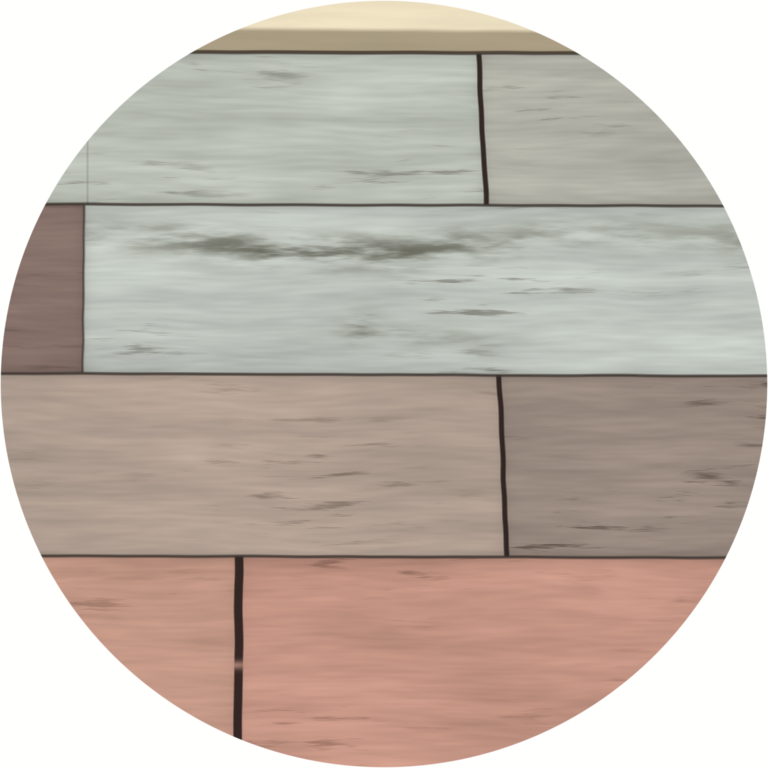
This texture is drawn by a Shadertoy shader. Its source:

```glsl
// Round cutout of weathered wooden planks: four staggered rows under a pale top rail

float hash(vec2 p) {
    p = fract(p * vec2(0.1031, 0.1137));
    p += dot(p, p.yx + 33.33);
    return fract((p.x + p.y) * p.x * 7.13 + p.y * 3.7);
}

// Gradient noise, about -0.7 to 0.7
float corner(vec2 cell, vec2 offset) {
    float angle = 6.2832 * hash(cell);
    return dot(vec2(cos(angle), sin(angle)), offset);
}

float noise(vec2 p) {
    vec2 i = floor(p), f = p - i;
    vec2 u = f * f * f * (f * (f * 6.0 - 15.0) + 10.0);
    vec2 e = vec2(1, 0);
    return mix(mix(corner(i, f), corner(i + e, f - e), u.x),
               mix(corner(i + e.yx, f - e.yx), corner(i + 1.0, f - 1.0), u.x), u.y);
}

float fbm(vec2 p) {
    float sum = 0.0, amp = 0.6;
    for (int i = 0; i < 4; i++) {
        sum += amp * noise(p);
        p = p * 2.03 + 17.3;
        amp *= 0.55;
    }
    return sum;
}

// Soft line of half width w at distance d
float line(float d, float w) {
    float aa = 0.0016;
    return 1.0 - smoothstep(max(w - aa, 0.0), w + aa, abs(d));
}

// Soft elliptical spot
float spot(vec2 p, vec2 center, vec2 size) {
    vec2 q = (p - center) / size;
    return exp(-dot(q, q));
}

// Long horizontal fibres, with sparse dark cracks scaled by wear
vec3 grain(vec3 color, vec2 p, float seed, float wear) {
    vec2 q = p + vec2(seed * 3.7, seed * 1.9);
    q.y += 0.008 * noise(q * vec2(5, 9));
    float fibre = fbm(q * vec2(4, 38));
    float fine = noise(q * vec2(16, 170));
    float patches = smoothstep(-0.1, 0.4, noise(q * vec2(3, 9)));
    float cracks = smoothstep(0.1, 0.5, fbm(q * vec2(9, 75) + 41.0)) * patches;
    color *= 1.0 + 0.13 * fibre + 0.05 * fine + 0.08 * noise(q * vec2(2.5, 6));
    return mix(color, color * vec3(0.56, 0.53, 0.51), cracks * wear);
}

vec3 planks(vec2 p) {
    // Rows from the bottom up
    float seam[5] = float[](-0.05, 0.275, 0.512, 0.733, 0.931);
    float joint[4] = float[](0.310, 0.655, 0.109, 0.628);
    float lean[4] = float[](0.01, -0.045, 0.01, -0.05);
    float gap[4] = float[](0.0055, 0.0032, 0.0014, 0.0032);
    vec3 leftTone[4] = vec3[](vec3(0.76, 0.59, 0.52), vec3(0.69, 0.62, 0.57),
                              vec3(0.52, 0.44, 0.41), vec3(0.73, 0.75, 0.71));
    vec3 rightTone[4] = vec3[](vec3(0.76, 0.575, 0.51), vec3(0.60, 0.54, 0.50),
                               vec3(0.745, 0.77, 0.74), vec3(0.68, 0.68, 0.64));
    float y = p.y + 0.003 * (p.x - 0.5) + 0.001 * noise(p * vec2(14, 3));
    int row = 0;
    for (int i = 1; i < 4; i++) if (y > seam[i]) row = i;

    // Plank body
    float middle = 0.5 * (seam[row] + seam[row + 1]);
    float side = p.x - joint[row] - lean[row] * (p.y - middle) - 0.002 * noise(p.yx * vec2(22, 2));
    float isRight = smoothstep(-0.001, 0.001, side);
    float seed = float(row) * 2.0 + step(0.0, side) + 1.0;
    float wear = row == 1 ? mix(0.5, 0.95, isRight) : (row == 2 ? 0.75 : 0.5);
    vec3 color = grain(mix(leftTone[row], rightTone[row], isRight), p, seed, wear);

    // Smoky weathered band and small stain on the long pale plank
    if (row == 2) {
        float bandY = 0.682 + 0.014 * cos((p.x - 0.08) * 8.5) + 0.008 * noise(p * vec2(14, 4));
        float band = exp(-pow((p.y - bandY) / 0.021, 2.0)) * (0.65 + 0.35 * cos((p.x - 0.43) * 8.0));
        float smoke = smoothstep(-0.3, 0.35, fbm(p * vec2(9, 48) + 8.0));
        float stain = spot(p, vec2(0.47, 0.575), vec2(0.025, 0.022))
                    + 0.6 * spot(p, vec2(0.55, 0.56), vec2(0.12, 0.012));
        color = mix(color, vec3(0.34, 0.33, 0.28), isRight * smoke * min(0.9 * band + 0.5 * stain, 0.85));
    }

    // Joints, seams and their shading
    float edge = min(abs(y - seam[row]), abs(seam[row + 1] - y));
    color *= 1.0 - 0.14 * exp(-edge / 0.006) - 0.10 * exp(-abs(side) / 0.006);
    float chip = row == 0 ? spot(p, vec2(0.31, 0.134), vec2(0.012, 0.006)) : 0.0;
    color = mix(color, vec3(0.16, 0.12, 0.11), line(side, gap[row]) * (row == 2 ? 0.5 : 0.92) * (1.0 - 0.8 * chip));
    color = mix(color, vec3(0.25, 0.22, 0.20), line(edge, 0.0018) * 0.85);
    if (row == 3) color *= 1.0 - 0.12 * line(p.x - 0.114, 0.001);

    // Top rail: tan lower lip, cream face
    float lip = 0.961 - 0.005 * (p.x - 0.5);
    vec3 rail = mix(vec3(0.66, 0.61, 0.51), vec3(0.93, 0.88, 0.76), smoothstep(lip - 0.004, lip + 0.004, y));
    rail *= 1.0 + 0.06 * fbm(p * vec2(5, 50));
    rail = mix(rail, vec3(0.25, 0.21, 0.17), line(y - seam[4], 0.003) * 0.85);
    return mix(color, rail, smoothstep(seam[4] - 0.001, seam[4] + 0.001, y));
}

void mainImage(out vec4 fragColor, in vec2 fragCoord) {
    vec2 p = fragCoord / iResolution.xy;
    float pixel = 1.0 / iResolution.y;
    float disc = 1.0 - smoothstep(-pixel, pixel, length(p - 0.5) - 0.499);
    fragColor = vec4(mix(vec3(1.0, 1.0, 0.995), planks(p), disc), 1.0);
}
```
